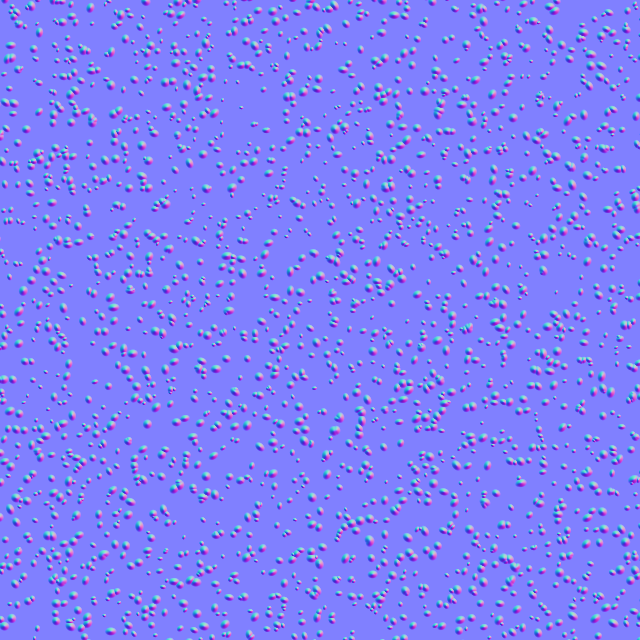
Give the GLSL for this texture map, as a WebGL 1 fragment shader.

```glsl
precision highp float;
// Tangent-space normal map of a flat sheet strewn with small rounded bumps.

uniform vec2 u_resolution;

#define GRID 32.0          // cells across the canvas
#define PER_CELL 4         // candidate bumps in each cell
#define DENSITY 0.57       // chance that a candidate exists
#define MIN_RADIUS 0.0035  // in canvas units
#define MAX_RADIUS 0.0088
#define STEEPNESS 0.78     // height of a bump relative to its radius
#define MAX_STRETCH 0.22   // how oval a bump may become

vec4 hash4(vec3 p) {
    vec4 q = fract(p.xyzx * vec4(0.1031, 0.1030, 0.0973, 0.1099));
    q += dot(q, q.wzxy + 33.33);
    return fract((q.xxyz + q.yzzw) * q.zywx);
}

// Downhill slope (xy) and relative height (z) of one oval bump.
vec3 bump(vec2 offset, float radius, float angle, float stretch) {
    float c = cos(angle), s = sin(angle);
    mat2 turn = mat2(c, -s, s, c);
    vec2 squash = vec2(1.0 / stretch, stretch);
    vec2 local = turn * offset * squash / radius;
    float rise = max(1.0 - dot(local, local), 0.0);
    vec2 slope = 6.0 * STEEPNESS * rise * rise * ((local * squash) * turn);
    return vec3(slope, rise * rise * rise * radius / MAX_RADIUS);
}

// Blend all nearby bumps, letting the highest one dominate.
vec2 surfaceSlope(vec2 uv) {
    vec2 p = uv * GRID;
    vec2 corner = floor(p - 0.5);
    vec2 slopeSum = vec2(0.0);
    float weightSum = 1e-6;
    for (int j = 0; j < 2; j++) {
        for (int i = 0; i < 2; i++) {
            vec2 cell = corner + vec2(float(i), float(j));
            for (int k = 0; k < PER_CELL; k++) {
                vec3 seed = vec3(cell + 17.0, float(k) * 7.0 + 3.0);
                vec4 place = hash4(seed);
                vec4 form = hash4(seed + 61.7);
                if (place.z > DENSITY) continue;
                vec2 offset = (p - cell - place.xy) / GRID;
                float radius = mix(MIN_RADIUS, MAX_RADIUS, form.x);
                vec3 b = bump(offset, radius, form.y * 6.2832,
                              1.0 + MAX_STRETCH * form.z);
                float weight = b.z * b.z;
                slopeSum += b.xy * weight;
                weightSum += weight;
            }
        }
    }
    return slopeSum / weightSum;
}

void main() {
    vec2 uv = gl_FragCoord.xy / u_resolution.y;
    vec3 normal = normalize(vec3(surfaceSlope(uv), 1.0));
    gl_FragColor = vec4(normal * 0.5 + 0.5, 1.0);
}
```
